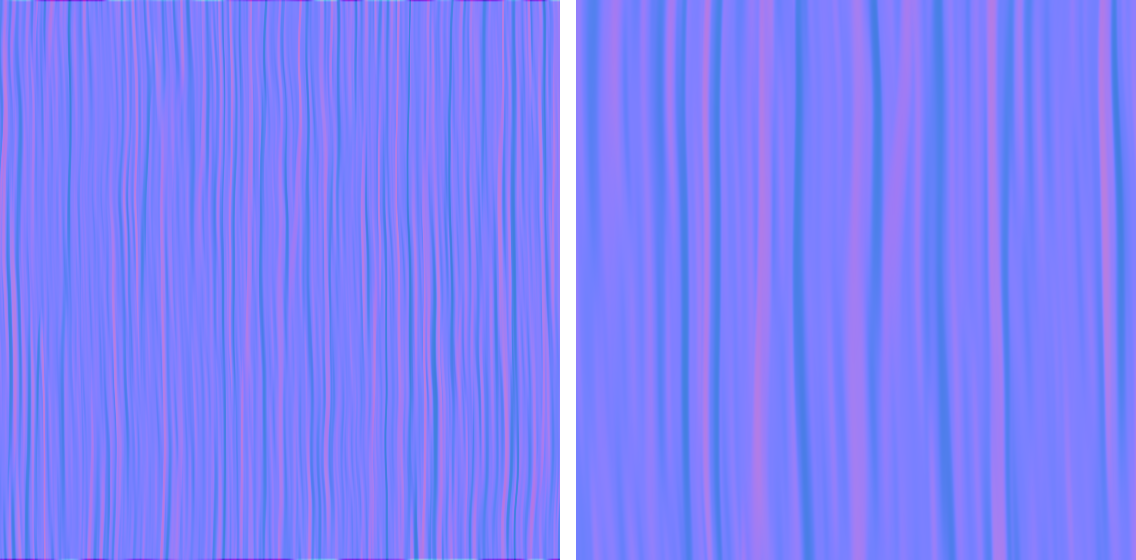
Left, the full canvas; right, a detail of the centre.
Write a WebGL 1 fragment shader that draws this texture map.

```glsl
precision highp float;
// Tangent-space normal map of vertical wood grain.
// Stretched column noise builds a height field of plateaus and fine fibres;
// its slopes, softly limited, are encoded as red, green and blue.

uniform vec2 u_resolution;

const vec3 FLAT_NORMAL = vec3(0.492, 0.502, 1.0);
const float SAMPLE_STEP = 0.0009;
const float MAX_TILT = 0.27;
const float DEPTH_LOSS = 2.3;
const float SEAM_WIDTH = 0.0038;

float hash(vec2 p) {
  vec3 q = fract(vec3(p.xyx) * 0.1031);
  q += dot(q, q.yzx + 33.33);
  return fract((q.x + q.y) * q.z);
}

float fade(float t) {
  return t * t * t * (t * (t * 6.0 - 15.0) + 10.0);
}

// One column of smooth noise along y, with its own random offset.
float columnNoise(float column, float y, float seed) {
  float shifted = y + 40.0 * hash(vec2(column, seed));
  float cell = floor(shifted);
  vec2 key = vec2(column + seed * 17.0, cell);
  return mix(hash(key), hash(key + vec2(0.0, 1.0)), fade(shifted - cell));
}

// Blend of neighbouring columns: rows never line up between columns.
float streakNoise(vec2 p, float seed) {
  float column = floor(p.x);
  return mix(columnNoise(column, p.y, seed),
             columnNoise(column + 1.0, p.y, seed), fade(p.x - column));
}

// Sideways sway shared by all fibres, plus uneven spacing across x.
vec2 bendGrain(vec2 uv) {
  float sway = streakNoise(uv * vec2(4.0, 4.5), 3.0) - 0.5;
  float ripple = streakNoise(uv * vec2(10.0, 9.0), 5.0) - 0.5;
  float spacing = streakNoise(vec2(uv.x * 11.0, 0.5), 7.0) - 0.5;
  return vec2(uv.x + 0.01 * sway + 0.004 * ripple + 0.018 * spacing, uv.y);
}

float grainHeight(vec2 uv) {
  vec2 p = bendGrain(uv);

  // Broad plateaus with steep, tapering flanks
  float broad = 0.6 * streakNoise(p * vec2(43.0, 1.5), 11.0)
              + 0.4 * streakNoise(p * vec2(91.0, 2.1), 13.0);
  float plateau = smoothstep(0.39, 0.61, broad);

  // Narrow fibres gathered into bundles
  float bundle = smoothstep(0.3, 0.75, streakNoise(p * vec2(9.0, 1.3), 17.0));
  float fibre = streakNoise(p * vec2(121.0, 2.7), 19.0);

  // Faint, slightly slanted hairlines over everything
  float hairline = streakNoise((p + vec2(0.02 * p.y, 0.0)) * vec2(190.0, 7.0), 23.0);

  return 0.0015 * plateau
       + 0.0023 * (0.25 + 0.75 * bundle) * (fibre - 0.5)
       + 0.00045 * hairline;
}

vec2 heightSlope(vec2 uv, float stepSize) {
  vec2 dx = vec2(stepSize, 0.0);
  vec2 dy = dx.yx;
  return vec2(grainHeight(uv + dx) - grainHeight(uv - dx),
              grainHeight(uv + dy) - grainHeight(uv - dy)) / (2.0 * stepSize);
}

vec2 limitTilt(vec2 tilt, float limit) {
  return tilt / sqrt(1.0 + dot(tilt, tilt) / (limit * limit));
}

// Broken vertical tilt along the upper and lower borders.
float seamTilt(vec2 uv, float width) {
  float border = min(uv.y, 1.0 - uv.y);
  float mask = 1.0 - smoothstep(0.3 * width, width, border);
  float side = step(0.5, uv.y);
  float patches = streakNoise(vec2(uv.x * 24.0, side * 9.0), 29.0);
  return mask * mix(-0.32, 0.2, smoothstep(0.1, 0.8, patches));
}

void main() {
  vec2 uv = gl_FragCoord.xy / u_resolution;
  vec2 tilt = limitTilt(heightSlope(uv, SAMPLE_STEP), MAX_TILT);
  float seam = seamTilt(uv, SEAM_WIDTH);

  vec3 colour = FLAT_NORMAL;
  colour.r += tilt.x;
  colour.g += tilt.y + seam - 0.08 * max(tilt.x, 0.0);
  colour.b -= DEPTH_LOSS * dot(tilt, tilt) + 1.1 * seam * seam;
  gl_FragColor = vec4(clamp(colour, 0.0, 1.0), 1.0);
}
```
